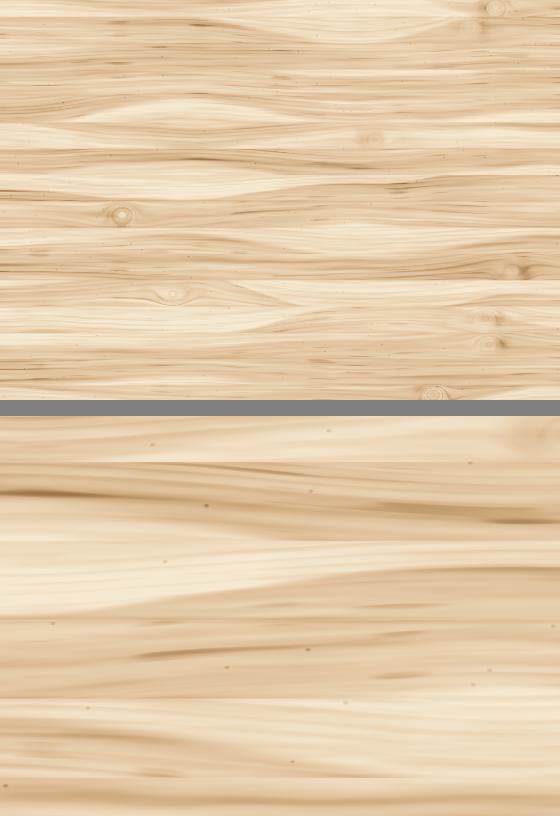
Top: the whole. Bottom: its middle third, enlarged.
A Shadertoy shader for this texture:

```glsl
// Pale laminated wood: horizontal strips with cream sapwood, tan heartwood and knots.
// Each strip bends its own grain coordinate; stretched noise and growth rings
// build up a single darkness value, which a five-step colour ramp turns to wood.

const float STRIPS = 15.2;        // strips per canvas height
const float STRIP_SHIFT = 0.45;
const float RINGS = 5.5;          // growth lines per strip
const float KNOT_CHANCE = 0.65;
const float SAP_TONE = 0.09;
const float HEART_LIGHT = 0.39;
const float HEART_DARK = 0.64;
const float PORE_CELLS = 60.0;
const float PORE_CHANCE = 0.04;

const vec3 CREAM = vec3(0.96, 0.915, 0.82);
const vec3 STRAW = vec3(0.93, 0.85, 0.73);
const vec3 HONEY = vec3(0.90, 0.80, 0.66);
const vec3 TAN = vec3(0.87, 0.75, 0.60);
const vec3 BROWN = vec3(0.81, 0.67, 0.50);
const vec3 UMBER = vec3(0.56, 0.40, 0.25);

float hash(vec2 p) {
    vec3 q = fract(p.xyx * 0.1031);
    q += dot(q, q.yzx + 33.33);
    return fract((q.x + q.y) * q.z);
}

float noise(vec2 p) {
    vec2 i = floor(p), f = fract(p);
    f = f * f * (3.0 - 2.0 * f);
    return mix(mix(hash(i), hash(i + vec2(1, 0)), f.x),
               mix(hash(i + vec2(0, 1)), hash(i + vec2(1, 1)), f.x), f.y);
}

// Noise centred on zero
float ripple(vec2 p) { return noise(p) - 0.5; }

// Darkness of one strip: 0 is cream, 1 is brown
float stripTone(vec2 p, float row) {
    float seed = row * 17.0 + 5.0;
    float v = p.y * STRIPS + STRIP_SHIFT - row;
    float side = hash(vec2(seed, 1.0)) < 0.5 ? -1.0 : 1.0;

    // Knot position and falloffs, in strip heights
    float hasKnot = step(hash(vec2(seed, 2.0)), KNOT_CHANCE);
    vec2 knot = vec2(p.x - 1.4 * hash(vec2(seed, 3.0)), 0.0) * STRIPS;
    knot.y = v - mix(0.3, 0.7, hash(vec2(seed, 4.0)));
    float radius = length(knot * vec2(0.8, 1.0));
    float core = hasKnot * exp(-radius * radius * 6.0);
    float halo = hasKnot * exp(-knot.x * knot.x * 0.35 - knot.y * knot.y * 3.0);
    float arch = hasKnot * exp(-knot.x * knot.x * 0.1);

    // Long waves shape the sapwood edge and bend the grain with it
    float wave = 1.5 * ripple(vec2(p.x * 2.2 + seed, seed))
               + 0.14 * ripple(vec2(p.x * 8.0, seed + 6.0)) - 0.4 * arch;
    float grain = v + side * 0.45 * wave;
    grain = mix(grain, grain - knot.y * 0.75, halo);
    grain = mix(grain, radius * 0.9, core);

    // Sapwood against heartwood, with a darker rim on the heart side
    float edge = side * (v - 0.5) + mix(-0.85, 0.42, hash(vec2(seed, 7.0))) + wave;
    float blur = mix(0.04, 0.25, hash(vec2(seed, 8.0)));
    float sap = smoothstep(-blur, blur, edge) * (1.0 - 0.6 * core);
    float heart = mix(HEART_LIGHT, HEART_DARK, hash(vec2(seed, 9.0)));
    heart += 0.17 * exp(-abs(edge) * 5.0);
    float tone = mix(heart, SAP_TONE, sap);

    // Broad bands, streaks and fine fibres
    float strength = mix(1.0, 0.55, sap);
    tone += strength * 0.50 * ripple(vec2(p.x * 2.0 + seed, grain * 2.6 + seed));
    tone += strength * 0.38 * ripple(vec2(p.x * 3.5 + seed, grain * 7.0));
    tone += strength * 0.30 * ripple(vec2(p.x * 7.0, grain * 13.0 + seed));

    // Growth rings, sharp on one flank and fading along their length
    float ring = fract(grain * RINGS + 1.6 * noise(vec2(p.x * 1.3 + seed, grain * 2.0)));
    float line = smoothstep(0.35, 0.8, ring) * (1.0 - smoothstep(0.82, 1.0, ring));
    float fade = noise(vec2(p.x * 4.0 + seed, grain * 4.0));
    tone += 0.30 * line * fade * mix(1.0, 0.8, sap);

    // Short dark dashes
    float dash = noise(vec2(p.x * 10.0 + seed, grain * 11.0 + 40.0));
    tone += 0.40 * smoothstep(0.78, 0.97, dash) * (1.0 - 0.75 * sap);

    // Mottled knot with a shadow at its flank
    float mottle = noise(knot * vec2(1.8, 4.0) + seed);
    tone += 0.40 * halo * (mottle - 0.25);
    float flank = exp(-pow((knot.x - side * 0.5) * 4.0, 2.0) - knot.y * knot.y * 8.0);
    tone += hasKnot * 0.32 * flank - 0.12 * core;
    return tone;
}

// Small scattered pores
float pores(vec2 p) {
    vec2 cell = floor(p * PORE_CELLS);
    vec2 centre = 0.25 + 0.5 * vec2(hash(cell + 11.0), hash(cell + 53.0));
    float d = length((fract(p * PORE_CELLS) - centre) * vec2(0.7, 1.0));
    return step(hash(cell + 97.0), PORE_CHANCE) * (1.0 - smoothstep(0.03, 0.13, d));
}

vec3 woodColour(float tone) {
    float t = tone * 4.0;
    vec3 c = mix(CREAM, STRAW, clamp(t, 0.0, 1.0));
    c = mix(c, HONEY, clamp(t - 1.0, 0.0, 1.0));
    c = mix(c, TAN, clamp(t - 2.0, 0.0, 1.0));
    c = mix(c, BROWN, clamp(t - 3.0, 0.0, 1.0));
    return mix(c, UMBER, clamp((t - 4.0) * 0.4, 0.0, 1.0));
}

void mainImage(out vec4 fragColor, in vec2 fragCoord) {
    vec2 p = fragCoord / iResolution.y;

    // Blend the two strips that meet at the nearest seam
    float s = p.y * STRIPS + STRIP_SHIFT;
    float seam = floor(s + 0.5);
    float soft = 0.75 * STRIPS / iResolution.y;
    float upper = smoothstep(-soft, soft, s - seam);
    float tone = mix(stripTone(p, seam - 1.0), stripTone(p, seam), upper);

    // Glue line, fine fibre and pores
    float glue = hash(vec2(seam, 71.0)) * noise(vec2(p.x * 5.0, seam));
    tone += 0.35 * glue * (1.0 - smoothstep(0.02, 0.07, abs(s - seam)));
    tone += 0.16 * ripple(vec2(p.x * 18.0, p.y * 240.0));
    tone += 0.45 * pores(p);

    fragColor = vec4(woodColour(tone), 1.0);
}
```
